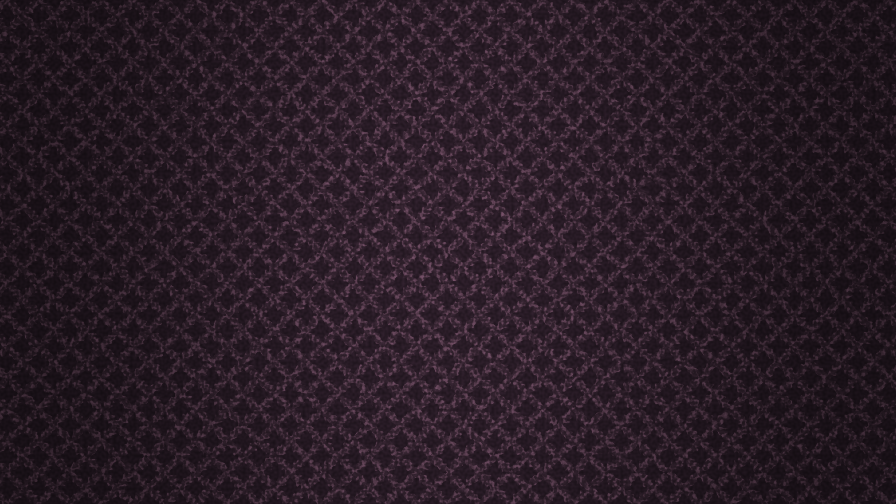
Give the GLSL for this pattern, as a Shadertoy shader.

```glsl
// Dark plum damask: a diagonal trellis of leafy sprigs on a woven ground.
// Sprigs are tapered bands around integer lines of a 45-degree lattice,
// broken up by leaflets and gradient noise, under a soft central light.

const float ROWS = 16.0;            // lattice repeats down the canvas
const float SPRIG_WIDTH = 0.18;     // half width at the middle of a sprig
const float TIP_WIDTH = 0.055;      // half width where sprigs meet
const float EDGE_RAGGED = 0.11;     // noise added to the sprig outline
const float LEAFLETS = 4.0;         // leaflet pairs along one sprig
const float SPECK_SCALE = 8.0;      // thread specks per repeat
const float GRAIN_SCALE = 9.5;      // ground grain per repeat
const float GRAIN_AMOUNT = 0.26;
const float EDGE_LIGHT = 0.60;      // brightness far from the centre
const vec3 GROUND = vec3(0.153, 0.103, 0.143);
const vec3 THREAD = vec3(0.370, 0.255, 0.328);
const float PI = 3.14159;

vec2 hashGradient(vec2 cell) {
    vec3 h = fract(vec3(cell.xyx) * vec3(0.1031, 0.1030, 0.0973));
    h += dot(h, h.yzx + 33.33);
    float angle = 2.0 * PI * fract((h.x + h.y) * h.z);
    return vec2(cos(angle), sin(angle));
}

float gradientNoise(vec2 p) {
    vec2 i = floor(p), f = fract(p);
    vec2 s = f * f * f * (f * (f * 6.0 - 15.0) + 10.0);
    vec2 e = vec2(0.0, 1.0);
    float low = mix(dot(hashGradient(i), f),
                    dot(hashGradient(i + e.yx), f - e.yx), s.x);
    float high = mix(dot(hashGradient(i + e.xy), f - e.xy),
                     dot(hashGradient(i + e.yy), f - e.yy), s.x);
    return 1.4 * mix(low, high, s.y);
}

// Coverage of the sprigs lying on integer values of 'across'.
float sprig(float across, float along, float ragged, float blur) {
    float offset = abs(across - round(across));
    float t = fract(along);
    float width = mix(TIP_WIDTH, SPRIG_WIDTH, pow(sin(PI * t), 0.75));
    float leaf = 0.03 * cos(2.0 * PI * (LEAFLETS * t - 3.0 * offset));
    float d = offset - width - leaf + EDGE_RAGGED * ragged;
    return 1.0 - smoothstep(-blur, blur, d);
}

void mainImage(out vec4 fragColor, in vec2 fragCoord) {
    vec2 centred = (fragCoord - 0.5 * iResolution.xy) / iResolution.y;
    vec2 p = centred * ROWS;
    float blur = max(0.035, 1.4 * ROWS / iResolution.y);

    // Diagonal trellis
    vec2 lattice = vec2(p.x + p.y, p.x - p.y);
    float ragged = gradientNoise(p * 6.0 + 41.0);
    float trellis = max(sprig(lattice.x, lattice.y, ragged, blur),
                        sprig(lattice.y, lattice.x, ragged, blur));

    // Broken threads inside the sprigs
    float speck = gradientNoise(p * SPECK_SCALE)
                + 0.5 * gradientNoise(p * SPECK_SCALE * 1.7 + 17.0);
    float thread = trellis * mix(0.2, 1.0, smoothstep(-0.25, 0.6, speck));

    // Woven ground with fine dark and light grain
    float grain = gradientNoise(p * GRAIN_SCALE + 83.0);
    vec3 color = mix(GROUND, THREAD, thread);
    color *= 1.0 + GRAIN_AMOUNT * grain;

    // Light pooled at the centre, fading mostly sideways
    float reach = length(centred * vec2(1.1, 0.75));
    color *= mix(1.05, EDGE_LIGHT, smoothstep(0.05, 0.95, reach));

    fragColor = vec4(color, 1.0);
}
```
